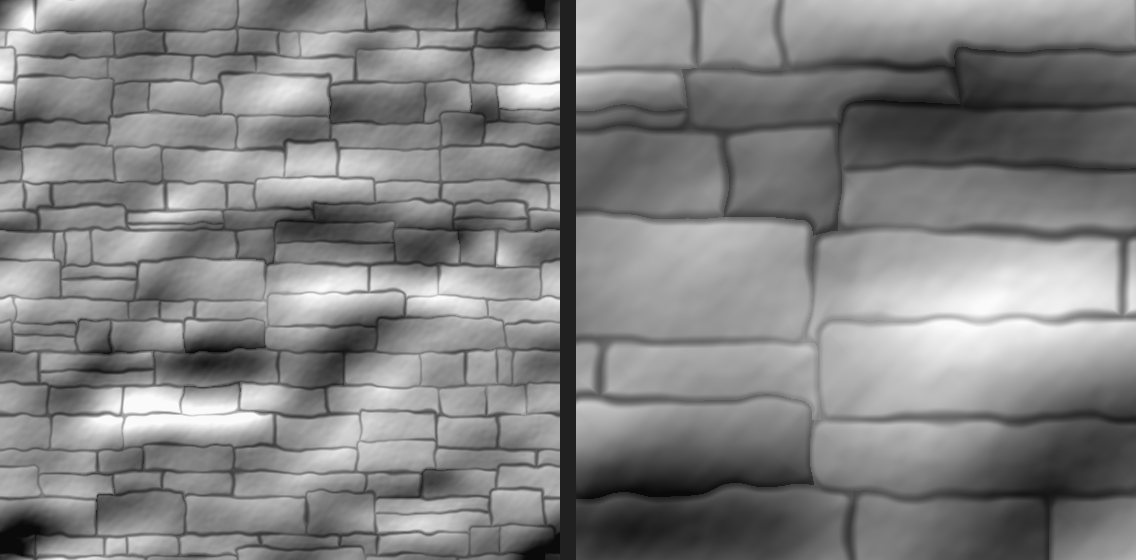
Left, the full canvas; right, a detail of the centre.
Give the GLSL for this texture, as a WebGL 2 fragment shader.

```glsl
#version 300 es
precision highp float;
// Grey wall of rough, coursed stone blocks with soft relief lighting; tiles on all sides.
uniform vec2 u_resolution;
out vec4 fragColor;

const float ROWS = 19.0;
const float COLUMNS = 6.0;

float hash(vec2 cell) {
    vec3 q = fract(cell.xyx * 0.1031);
    q += dot(q, q.yzx + 33.33);
    return fract((q.x + q.y) * q.z);
}

// Value noise that wraps after "period" cells
float noise(vec2 p, vec2 period) {
    vec2 i = floor(p), f = p - i;
    f = f * f * f * (f * (f * 6.0 - 15.0) + 10.0);
    vec2 a = mod(i, period), b = mod(i + 1.0, period);
    return mix(mix(hash(a), hash(vec2(b.x, a.y)), f.x),
               mix(hash(vec2(a.x, b.y)), hash(b), f.x), f.y);
}

float tiledNoise(vec2 p, vec2 cells) {
    return noise(p * cells, cells);
}

// Stone grain on a diagonal lattice
float grain(vec2 p) {
    vec2 diagonal = vec2(p.x + p.y, p.y - p.x);
    float sum = 0.0, weight = 0.5;
    for (float cells = 16.0; cells < 70.0; cells *= 2.0) {
        sum += weight * tiledNoise(diagonal, vec2(cells, cells * 1.25));
        weight *= 0.55;
    }
    return sum;
}

// Height of the bed joint below a row
float bedJoint(float row) {
    return (row + 0.45 * (hash(vec2(mod(row, ROWS), 47.0)) - 0.5)) / ROWS;
}

// Upright joint at the left of a column
float sideJoint(float column, float row) {
    float jitter = hash(vec2(mod(column, COLUMNS) + 31.0, row)) - 0.5;
    return (column + 0.7 * jitter - hash(vec2(row, 71.0))) / COLUMNS;
}

float roundedBox(vec2 p, vec2 low, vec2 high, float radius) {
    vec2 q = abs(p - 0.5 * (low + high)) - 0.5 * (high - low) + radius;
    return length(max(q, 0.0)) + min(max(q.x, q.y), 0.0) - radius;
}

// Nearest stone of one row: signed distance and random id
vec2 stoneRow(vec2 p, float row) {
    float wrapped = mod(row, ROWS);
    float middle = floor(p.x * COLUMNS + hash(vec2(wrapped, 71.0)));
    vec2 nearest = vec2(1.0, 0.0);
    for (float k = -1.0; k <= 1.0; k++) {
        float column = middle + k;
        vec2 cell = vec2(mod(column, COLUMNS), wrapped);
        float id = hash(cell + 13.0), cut = hash(cell + 57.0);
        vec2 low = vec2(sideJoint(column, wrapped), bedJoint(row));
        vec2 high = vec2(sideJoint(column + 1.0, wrapped), bedJoint(row + 1.0));
        high.y += 0.014 * smoothstep(0.6, 0.9, hash(cell + 91.0));
        float d = roundedBox(p, low, high, 0.008);

        // A few stones are split into thin layers or short pieces
        vec2 side = p - mix(low, high, 0.3 + 0.4 * id);
        float split = cut < 0.07 ? side.y : side.x;
        if (cut < 0.2) {
            d = max(d, -abs(split));
            id = fract(id + 0.37 * step(0.0, split));
        }
        if (d < nearest.x) nearest = vec2(d, id);
    }
    return nearest;
}

// Depth inside the visible stone and its id; tall stones notch the row above
vec2 wall(vec2 p) {
    float row = floor(p.y * ROWS);
    if (p.y < bedJoint(row)) row--;
    else if (p.y >= bedJoint(row + 1.0)) row++;
    vec2 lower = stoneRow(p, row - 1.0), own = stoneRow(p, row);
    if (lower.x < 0.0) return vec2(-lower.x, lower.y);
    return vec2(max(min(-own.x, lower.x), 0.0), own.y);
}

// Crooked joints
vec2 roughen(vec2 p) {
    vec2 slow = vec2(tiledNoise(p, vec2(9.0)), tiledNoise(p.yx, vec2(11.0))) - 0.5;
    vec2 fine = vec2(tiledNoise(p, vec2(43.0)), tiledNoise(p.yx, vec2(47.0))) - 0.5;
    return p + 0.009 * slow + 0.006 * fine;
}

// Steep at the rim, then a gentle pillow
float bevel(float depth) {
    return 1.4 - exp(-depth / 0.009) - 0.4 * exp(-depth / 0.022);
}

// Broad swell of the wall face
float swell(vec2 p, float id) {
    return 0.42 * tiledNoise(p, vec2(5.0, 9.0))
         + 0.3 * tiledNoise(vec2(p.x, p.y - p.x), vec2(5.0, 7.0))
         + 0.42 * tiledNoise(p + 0.045 * id, vec2(9.0, 14.0));
}

void main() {
    vec2 p = gl_FragCoord.xy / u_resolution;
    vec2 toLight = vec2(-0.0015, 0.004);
    vec2 stone = wall(roughen(p));
    vec2 litStone = wall(roughen(p + toLight));

    // Swells, bevels and grain are lit from above
    float shade = 0.56 + 0.1 * (stone.y - 0.5);
    shade += swell(p, stone.y) - swell(p + 12.0 * toLight, stone.y);
    shade += 0.13 * (bevel(stone.x) - bevel(litStone.x));
    shade += 0.28 * (grain(p) - grain(p + toLight));

    // Joints, opening into dark gaps here and there
    float gap = tiledNoise(p, vec2(17.0, 23.0));
    float joint = 1.0 - smoothstep(0.0, mix(0.004, 0.008, gap * gap), stone.x);
    shade *= 1.0 - joint * mix(0.12, 0.52, gap);
    fragColor = vec4(vec3(clamp(shade, 0.04, 0.98)), 1.0);
}
```
